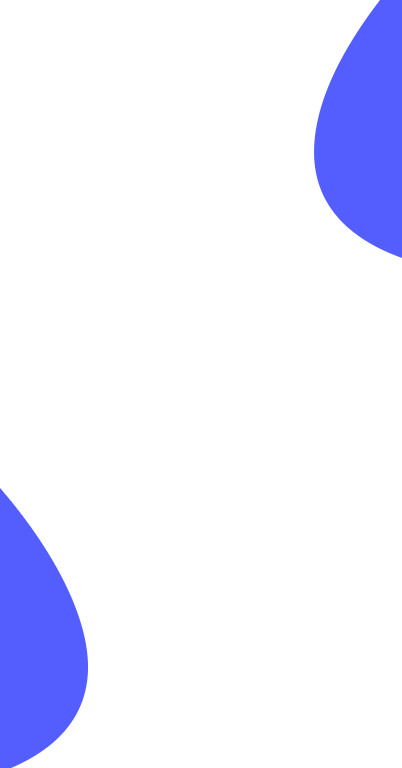
This background is drawn by a Shadertoy shader. Its source:

```glsl
// Two flat blue blobs leaning in from the upper right and lower left of a white page.
// Each outline is a pair of cubic Bezier arcs joined at the blob's innermost tip;
// the arc is solved for the pixel's height to get a smooth signed edge distance.

const vec3 PAGE_WHITE = vec3(1.0);
const vec3 BLOB_BLUE = vec3(0.329, 0.369, 1.0);
const float PAGE_ASPECT = 0.5234; // width in units of the page height

vec2 bezier(vec2 a, vec2 b, vec2 c, vec2 d, float t) {
    float s = 1.0 - t;
    return s * s * s * a + 3.0 * s * s * t * b + 3.0 * s * t * t * c + t * t * t * d;
}

vec2 bezierTangent(vec2 a, vec2 b, vec2 c, vec2 d, float t) {
    float s = 1.0 - t;
    return s * s * (b - a) + 2.0 * s * t * (c - b) + t * t * (d - c);
}

// Signed distance to an arc that descends with t; positive to its right.
// The range of t runs past both ends so the arc leaves the page cleanly.
float arcSide(vec2 p, vec2 a, vec2 b, vec2 c, vec2 d) {
    float low = -0.2, high = 1.2;
    for (int i = 0; i < 20; i++) {
        float mid = 0.5 * (low + high);
        if (bezier(a, b, c, d, mid).y > p.y) low = mid;
        else high = mid;
    }
    float t = 0.5 * (low + high);
    vec2 tangent = bezierTangent(a, b, c, d, t);
    return (p.x - bezier(a, b, c, d, t).x) * abs(tangent.y) / length(tangent);
}

// Outline from top to bottom through the tip, where its tangent is vertical.
float outlineSide(vec2 p, vec2 top, vec2 topPull, float tipPullUp, vec2 tip,
                  float tipPullDown, vec2 basePull, vec2 base) {
    if (p.y > tip.y) return arcSide(p, top, topPull, vec2(tip.x, tipPullUp), tip);
    return arcSide(p, tip, vec2(tip.x, tipPullDown), basePull, base);
}

float coverage(float inside, float pixel) {
    return clamp(inside / pixel + 0.5, 0.0, 1.0);
}

void mainImage(out vec4 fragColor, in vec2 fragCoord) {
    vec2 p = fragCoord / iResolution.xy * vec2(PAGE_ASPECT, 1.0);
    float pixel = 1.0 / iResolution.y;

    // Upper right blob fills the right of its outline
    float upperRight = outlineSide(p, vec2(0.4948, 1.0), vec2(0.4427, 0.9323), 0.8633,
        vec2(0.4089, 0.8021), 0.7331, vec2(0.4544, 0.6888), vec2(0.5234, 0.6641));

    // Lower left blob fills the left of its outline
    float lowerLeft = -outlineSide(p, vec2(0.0, 0.3646), vec2(0.0677, 0.2865), 0.1992,
        vec2(0.1146, 0.1315), 0.0690, vec2(0.0755, 0.0260), vec2(0.0143, 0.0));

    float blobs = coverage(max(upperRight, lowerLeft), pixel);
    fragColor = vec4(mix(PAGE_WHITE, BLOB_BLUE, blobs), 1.0);
}
```
